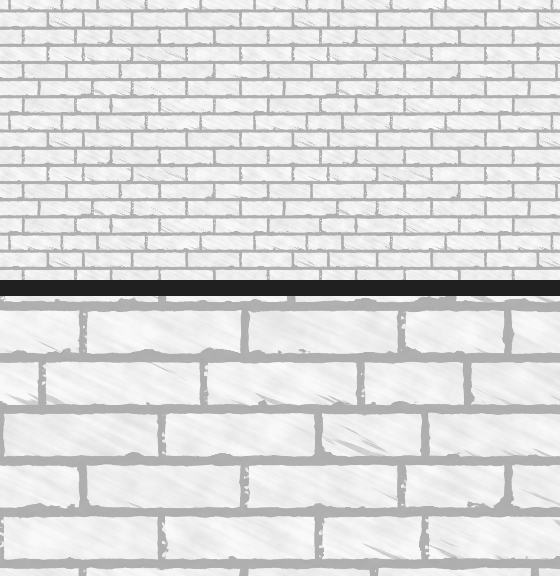
Top, the full canvas; bottom, a detail of the centre.
Write a Shadertoy shader that draws this texture.

```glsl
vec2 hash2(vec2 p) {
    vec3 q = fract(p.xyx * vec3(0.1031, 0.1030, 0.0973));
    q += dot(q, q.yzx + 33.33);
    return fract((q.xx + q.yz) * q.zy);
}

float gradientNoise(vec2 p) {
    vec2 i = floor(p), f = p - i;
    vec2 u = f * f * f * (f * (f * 6.0 - 15.0) + 10.0);
    vec2 e = vec2(0.0, 1.0);
    float a = dot(hash2(i) * 2.0 - 1.0, f);
    float b = dot(hash2(i + e.yx) * 2.0 - 1.0, f - e.yx);
    float c = dot(hash2(i + e.xy) * 2.0 - 1.0, f - e.xy);
    float d = dot(hash2(i + e.yy) * 2.0 - 1.0, f - e.yy);
    return mix(mix(a, b, u.x), mix(c, d, u.x), u.y);
}

float fbm(vec2 p) {
    float sum = 0.0, amp = 1.0;
    for (int i = 0; i < 4; i++) {
        sum += amp * gradientNoise(p);
        p = mat2(1.6, 1.2, -1.2, 1.6) * p + 7.3;
        amp *= 0.55;
    }
    return sum;
}

float boxDistance(vec2 p, vec2 halfSize) {
    vec2 q = abs(p) - halfSize;
    return length(max(q, 0.0)) + min(max(q.x, q.y), 0.0);
}

void mainImage(out vec4 fragColor, in vec2 fragCoord) {
    // One unit is one course of bricks; the layout repeats every 7 courses
    float scale = 16.32 / iResolution.y;
    vec2 p = fragCoord * scale - vec2(0.0, 0.68);
    float course = mod(1.0 - floor(p.y), 7.0);
    float y = fract(p.y);

    // Staggered courses, each with five bricks of uneven length
    float odd = mod(course, 2.0);
    float shift = course < 0.5 ? 11.7 : mix(12.49, 10.88, odd);
    float x = mod(p.x - shift, 14.28);
    float jitter = abs(course - 4.5) < 1.0 ? -0.26 : 0.26;
    float joints[6] = float[6](0.0, 3.14, 5.93 + jitter, 8.52 - jitter, 11.1, 14.28);
    float left = 0.0, right = 3.14, index = 0.0;
    for (int i = 0; i < 5; i++) {
        if (x >= joints[i]) {
            left = joints[i];
            right = joints[i + 1];
            index = float(i);
        }
    }
    vec2 local = vec2(x - left, y);
    vec2 size = vec2(right - left, 1.0);
    vec2 seed = hash2(vec2(index + 3.0, course + 11.0));
    vec2 q = local + floor(seed * 80.0) + 5.0;

    // Ragged outline, with deeper bites along the lower edge
    float rough = fbm(q * 3.0);
    float bite = max(fbm(q * vec2(1.3, 2.2) + 40.0) - 0.12, 0.0);
    float d = boxDistance(local - 0.5 * size, 0.5 * size - vec2(0.075, 0.09));
    d += 0.035 * rough + bite * mix(0.28, 0.08, smoothstep(0.1, 0.6, y));
    float brick = 1.0 - smoothstep(-0.6 * scale, 0.6 * scale, d);

    // Mottled white face with fine slanted relief
    vec2 slant = vec2(q.x * 0.8 + q.y * 1.2, q.y * 2.6 + q.x * 1.1);
    float relief = fbm(slant * 2.2 + 17.0);
    float face = 0.94 + 0.055 * fbm(q * 1.4 + 9.0) + 0.05 * relief + 0.015 * (seed.x - 0.5);
    face = clamp(face, 0.85, 0.975);

    // Grey scars, denser toward the bottom of each brick
    float scar = fbm(slant * 1.3 + 31.0) + 0.2 * relief;
    float limit = 0.46 + 0.45 * y - 0.36 * seed.y;
    face = mix(face, 0.79 + 0.08 * rough, 0.85 * smoothstep(limit, limit + 0.12, scar));

    // Mortar, with pale crumbs along some upright joints
    float mortar = 0.685 + 0.02 * rough;
    float crumb = smoothstep(0.05, 0.25, gradientNoise(q * vec2(9.0, 11.0)));
    crumb *= step(0.55, seed.x) * (1.0 - smoothstep(0.05, 0.14, local.x));
    crumb *= smoothstep(0.1, 0.16, y) * (1.0 - smoothstep(0.84, 0.9, y));
    mortar = mix(mortar, 0.93, crumb);

    fragColor = vec4(vec3(mix(mortar, face, brick)), 1.0);
}
```
